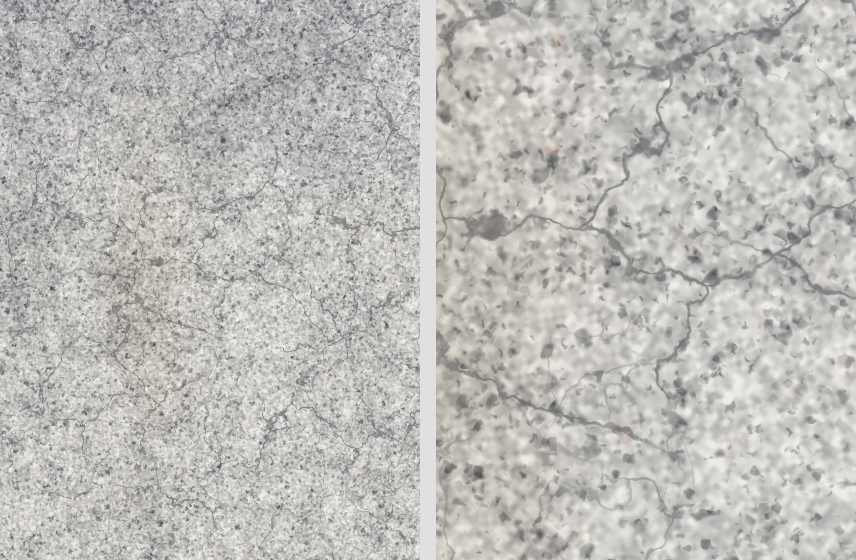
Left: the whole. Right: its middle third, enlarged.
A Shadertoy shader for this texture:

```glsl
// Weathered grey concrete with exposed grains, fine branching cracks and faint stains.

vec2 hash2(vec2 p) {
    vec3 q = fract(p.xyx * vec3(0.1031, 0.1030, 0.0973));
    q += dot(q, q.yzx + 33.33);
    return fract((q.xx + q.yz) * q.zy);
}

float noise(vec2 p) {
    vec2 i = floor(p), f = fract(p);
    f = f * f * (3.0 - 2.0 * f);
    float low = mix(hash2(i).x, hash2(i + vec2(1, 0)).x, f.x);
    float high = mix(hash2(i + vec2(0, 1)).x, hash2(i + vec2(1, 1)).x, f.x);
    return mix(low, high, f.y);
}

float fbm(vec2 p) {
    float sum = 0.0, amp = 0.5;
    for (int i = 0; i < 5; i++) {
        sum += amp * noise(p);
        p = mat2(1.6, 1.2, -1.2, 1.6) * p + 17.3;
        amp *= 0.5;
    }
    return sum;
}

vec2 fbmOffset(vec2 p) {
    return vec2(fbm(p), fbm(p + 41.7)) - 0.48;
}

// Scattered irregular grains; each has its own radius and strength.
float grains(vec2 p, float size, float cover) {
    vec2 g = p / size;
    g += 0.7 * (vec2(noise(g * 2.1), noise(g * 2.1 + 57.0)) - 0.5);
    vec2 cell = floor(g);
    float result = 0.0;
    for (int y = -1; y <= 1; y++)
    for (int x = -1; x <= 1; x++) {
        vec2 id = cell + vec2(x, y);
        vec2 centre = hash2(id + 9.0), kind = hash2(id + 171.0);
        float radius = mix(0.2, 0.5, kind.x * kind.x);
        float disc = 1.0 - smoothstep(radius - 0.2, radius + 0.18, length(g - id - centre));
        float strength = 0.2 + 0.8 * hash2(id + 333.0).x;
        result = max(result, disc * strength * step(kind.y, cover));
    }
    return result;
}

// Distance to the nearest border between Voronoi cells.
float cellBorder(vec2 p) {
    vec2 cell = floor(p), nearest = vec2(9.0);
    for (int y = -1; y <= 1; y++)
    for (int x = -1; x <= 1; x++) {
        vec2 id = cell + vec2(x, y);
        vec2 d = id + hash2(id + 23.0) - p;
        if (dot(d, d) < dot(nearest, nearest)) nearest = d;
    }
    float border = 9.0;
    for (int y = -2; y <= 2; y++)
    for (int x = -2; x <= 2; x++) {
        vec2 id = cell + vec2(x, y);
        vec2 d = id + hash2(id + 23.0) - p, across = d - nearest;
        if (dot(across, across) > 0.0001)
            border = min(border, dot(0.5 * (d + nearest), normalize(across)));
    }
    return border;
}

// Crack network that fades in and out along its length.
float cracks(vec2 p, float scale, float width, float gaps) {
    vec2 q = p + 0.10 * fbmOffset(p * 11.0) + 0.020 * fbmOffset(p * 70.0);
    float dist = cellBorder(q * scale) / scale;
    width *= 0.4 + 1.2 * noise(p * 95.0 + scale);
    float line = 1.0 - smoothstep(width * 0.3, width + 0.0014, dist);
    float halo = 0.16 * exp(-dist * 220.0);
    float wear = 0.65 + 0.5 * noise(p * 160.0 + scale);
    return min(1.0, wear * max(line, halo)) * smoothstep(gaps, gaps + 0.25, fbm(p * 9.0 + scale));
}

float blot(vec2 p, vec2 centre, vec2 size) {
    vec2 d = (p - centre) / size;
    return exp(-dot(d, d));
}

void mainImage(out vec4 fragColor, in vec2 fragCoord) {
    vec2 p = fragCoord / iResolution.y;
    vec2 soft = p + 0.12 * fbmOffset(p * 7.0);
    vec2 turned = mat2(0.8, 0.6, -0.6, 0.8) * p + 2.0;

    // Broad stains
    float grime = 0.8 * blot(soft, vec2(0.03, 0.98), vec2(0.20, 0.16))
                + 0.6 * blot(soft, vec2(0.45, 0.95), vec2(0.20, 0.10))
                + 0.6 * blot(soft, vec2(0.03, 0.50), vec2(0.10, 0.16))
                + 0.6 * blot(soft, vec2(0.26, 0.10), vec2(0.03, 0.10))
                + 0.8 * smoothstep(0.48, 0.75, fbm(p * 5.0 + 3.0));
    float rust = blot(soft, vec2(0.27, 0.50), vec2(0.07, 0.27));
    float cluster = smoothstep(0.3, 0.7, fbm(turned * 32.0));

    // Sandy surface and grains
    float tone = 0.782 + 0.025 * blot(p, vec2(0.45, 0.2), vec2(0.4, 0.4));
    tone += 0.20 * (noise(turned * 270.0) - 0.5) + 0.11 * (noise(turned.yx * 135.0 + 31.0) - 0.5);
    tone -= grime * (0.02 + 0.11 * noise(turned * 110.0 + 7.0)) + 0.025 * rust;
    tone -= 0.045 * (cluster - 0.5);
    tone -= 0.26 * grains(turned, 0.0098, 0.14 + 0.32 * cluster + 0.1 * grime);
    tone -= 0.24 * grains(p + 0.37, 0.0062, 0.28 + 0.35 * cluster + 0.15 * grime);
    tone += 0.09 * grains(turned + 0.71, 0.0080, 0.25);

    // Cracks and two small dark blemishes
    float crack = max(cracks(p, 8.0, 0.0013, 0.30), 0.7 * cracks(p + 0.53, 13.0, 0.0008, 0.38));
    crack = max(crack, 0.5 * cracks(turned, 21.0, 0.0006, 0.43));
    tone = mix(tone, 0.43, 0.75 * crack);
    vec2 rough = p + 0.035 * fbmOffset(p * 40.0);
    float scar = blot(rough, vec2(0.284, 0.54), vec2(0.013, 0.009))
               + blot(rough, vec2(0.33, 0.31), vec2(0.007, 0.014));
    tone = mix(tone, 0.42, 0.75 * smoothstep(0.3, 0.8, scar));
    tone = clamp(tone, 0.34, 0.92);

    // Warm lights, cool darks, with a few reddish pebbles
    vec3 color = tone + mix(vec3(-0.006, -0.002, 0.015), vec3(0.008, 0.002, -0.009),
                            smoothstep(0.42, 0.75, tone));
    color += rust * vec3(0.012, 0.002, -0.025);
    color += smoothstep(0.6, 1.0, p.y) * vec3(-0.006, 0.0, 0.012);
    color += grains(p + 0.19, 0.009, 0.03) * vec3(0.045, -0.01, -0.03);
    fragColor = vec4(color, 1.0);
}
```
